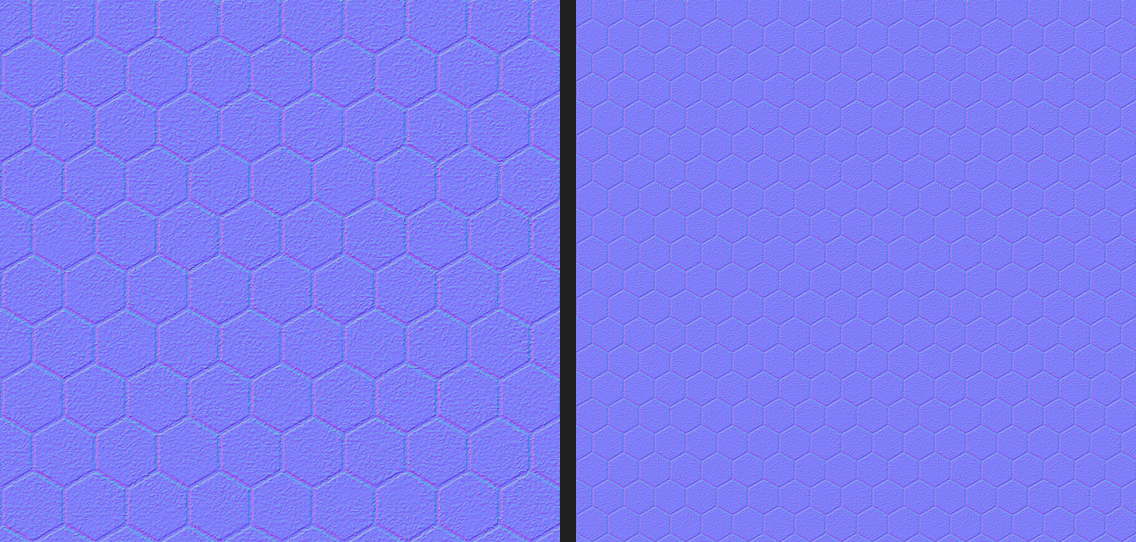
Left: one tile. Right: repeated 2 by 2.
A Shadertoy shader for this texture map:

```glsl
// Tangent-space normal map of rough hexagonal paving, 9 tiles across and 10 rows down.
// A height field (joint profile, grain and small pits) is differentiated numerically,
// then its slopes are encoded as colour. All noise wraps at the canvas edges.

const vec2 TILES = vec2(9.0, 10.0);

vec2 hashGradient(vec2 cell, vec2 period) {
    vec3 h = fract(mod(cell, period).xyx * vec3(0.1031, 0.1030, 0.0973));
    h += dot(h, h.yzx + 33.33);
    float angle = 6.28318 * fract((h.x + h.y) * h.z);
    return vec2(cos(angle), sin(angle));
}

// Gradient noise that repeats after period cells
float gradientNoise(vec2 uv, vec2 period) {
    vec2 p = uv * period, i = floor(p), f = p - i;
    vec2 w = f * f * f * (f * (f * 6.0 - 15.0) + 10.0);
    vec2 o = vec2(1.0, 0.0);
    float a = dot(hashGradient(i, period), f);
    float b = dot(hashGradient(i + o.xy, period), f - o.xy);
    float c = dot(hashGradient(i + o.yx, period), f - o.yx);
    float d = dot(hashGradient(i + o.xx, period), f - o.xx);
    return mix(mix(a, b, w.x), mix(c, d, w.x), w.y);
}

// Distance to the nearest joint centre, in tile widths
float jointDistance(vec2 q) {
    vec2 span = vec2(1.0, 2.0);
    vec2 a = mod(q + 0.5 * span, span) - 0.5 * span;
    vec2 b = mod(q, span) - 0.5 * span;
    a.y *= 0.866;
    b.y *= 0.866;
    vec2 v = abs(dot(a, a) < dot(b, b) ? a : b);
    return 0.5 - max(v.x, dot(v, vec2(0.5, 0.866)));
}

float surfaceHeight(vec2 q) {
    vec2 uv = q / TILES;
    float coarse = gradientNoise(uv, vec2(112.0, 136.0));
    float fine = gradientNoise(uv + 0.37, vec2(216.0, 256.0));
    float patches = gradientNoise(uv, vec2(21.0, 20.0));

    // Joint with slightly chipped borders
    float d = jointDistance(q) + 0.011 * coarse + 0.008 * fine;
    float joint = 1.0 - smoothstep(0.018, 0.044, d);
    float border = exp(-pow((d - 0.03) / 0.025, 2.0));

    // Grain, rougher in patches and along the joints
    float roughness = 1.0 + 0.7 * patches + 0.5 * border;
    float grain = 0.008 * coarse + 0.006 * fine;
    float pits = 0.009 * smoothstep(0.22, 0.48, coarse + 0.4 * fine);
    return 0.0105 * joint + roughness * (grain - pits);
}

void mainImage(out vec4 fragColor, in vec2 fragCoord) {
    vec2 q = fragCoord / iResolution.xy * TILES + vec2(-0.03, 0.347);

    // Central differences, never narrower than a pixel
    float e = max(0.012, 4.5 / iResolution.x);
    vec2 dx = vec2(e, 0.0), dy = vec2(0.0, e / 0.866);
    vec2 slope = vec2(surfaceHeight(q + dx) - surfaceHeight(q - dx),
                      surfaceHeight(q + dy) - surfaceHeight(q - dy)) / (2.0 * e);

    // Encode the normal with the green axis pointing down
    vec3 normal = normalize(vec3(-slope.x, slope.y, 1.0));
    vec2 tilt = 0.5 * normal.xy;
    float blue = 0.98 - 2.0 * dot(tilt, tilt);
    fragColor = vec4(vec2(0.498, 0.492) + tilt, blue, 1.0);
}
```
